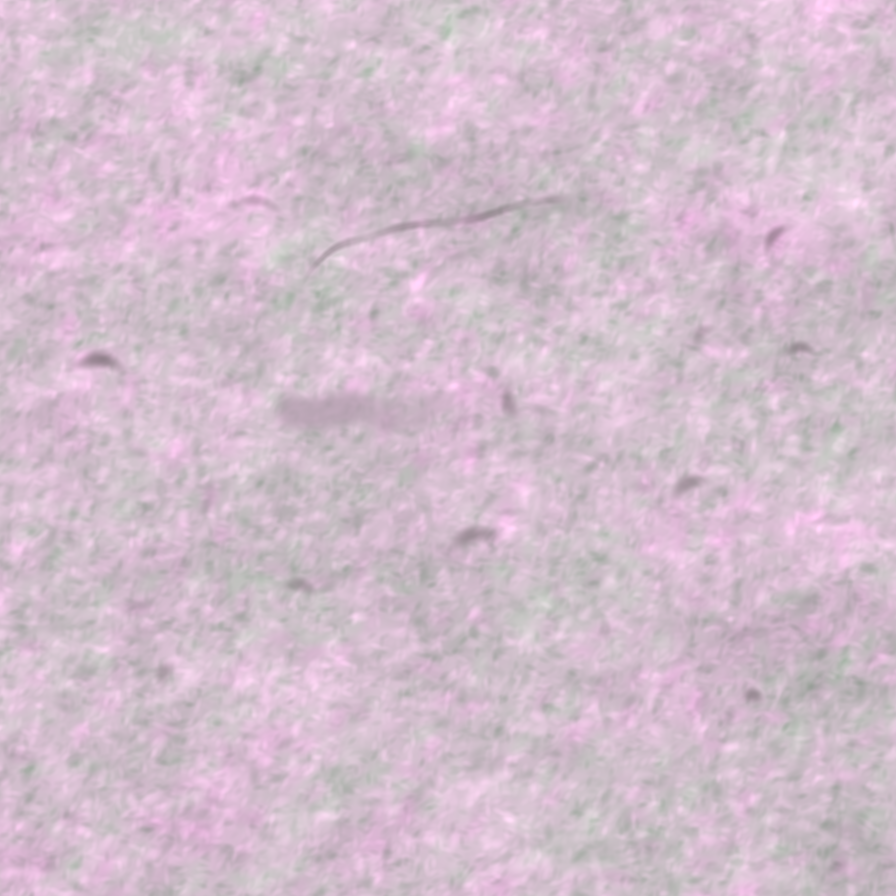
A WebGL 2 fragment shader for this texture:

```glsl
#version 300 es
precision highp float;
// Mottled mauve-pink stone with grey grain, dark flecks, a soft smear and a hairline scratch.

#define BASE_COLOR vec3(0.831, 0.749, 0.809)
#define FLECK_COLOR vec3(0.42, 0.38, 0.40)
#define SMEAR_COLOR vec3(0.68, 0.59, 0.66)
#define GRAIN_FREQ 60.0
#define GRAIN_CONTRAST 0.078
#define PATCH_CONTRAST 0.05
#define GREY_CONTRAST 0.055
#define GRAIN_TILT 0.6
#define FLECK_FREQ 7.0
#define FLECK_SHARE 0.22

uniform vec2 u_resolution;
out vec4 fragColor;

vec4 hash4(vec2 cell, float seed) {
  vec4 h = fract(vec4(cell.xyx, seed + cell.y) * vec4(0.1031, 0.1030, 0.0973, 0.1099)
                 + seed * 0.137);
  h += dot(h, h.wzxy + 33.33);
  return fract((h.xxyz + h.yzzw) * h.zywx);
}

vec2 rotate(vec2 v, float angle) {
  float c = cos(angle), s = sin(angle);
  return vec2(c * v.x + s * v.y, c * v.y - s * v.x);
}

// Cellular noise: each cell holds one soft, elongated light or dark grain.
float grains(vec2 p, float seed) {
  vec2 home = floor(p);
  float sum = 0.0;
  for (int j = -1; j <= 1; j++) {
    for (int i = -1; i <= 1; i++) {
      vec2 cell = home + vec2(i, j);
      vec4 h = hash4(cell, seed);
      vec2 d = rotate(p - cell - h.xy, GRAIN_TILT + (h.z - 0.5) * 2.2);
      d.y *= 1.9;
      float falloff = max(0.0, 1.0 - dot(d, d));
      sum += (2.0 * h.w - 1.0) * falloff * falloff;
    }
  }
  return sum;
}

// Sparse, tilted dark marks of varied size and strength.
float flecks(vec2 p) {
  vec2 home = floor(p);
  float cover = 0.0;
  for (int j = -1; j <= 1; j++) {
    for (int i = -1; i <= 1; i++) {
      vec2 cell = home + vec2(i, j);
      vec4 place = hash4(cell, 41.0);
      vec4 form = hash4(cell, 57.0);
      vec2 d = rotate(p - cell - place.xy, GRAIN_TILT + (form.x - 0.5) * 2.6);
      float halfLength = mix(0.10, 0.26, form.y);
      d.y += 0.4 * d.x * d.x / halfLength;
      float radius = length(d / vec2(halfLength, mix(0.06, 0.10, form.z)));
      float strength = mix(0.3, 0.85, form.w * form.w) * step(place.z, FLECK_SHARE);
      cover = max(cover, strength * smoothstep(1.1, 0.1, radius));
    }
  }
  return cover;
}

// Broad horizontal rub that fades towards the right.
float smear(vec2 p) {
  float band = smoothstep(0.027, 0.008, abs(p.y - 0.542 + 0.003 * sin(p.x * 60.0)));
  float span = smoothstep(0.30, 0.32, p.x) * smoothstep(0.57, 0.36, p.x);
  return band * span;
}

// Thin rising line, hooked down at its left end.
float scratch(vec2 p) {
  float hook = max(0.39 - p.x, 0.0);
  float line = 0.74 + 0.19 * (p.x - 0.43) - 14.0 * hook * hook + 0.003 * sin(p.x * 45.0);
  float span = smoothstep(0.33, 0.37, p.x) * smoothstep(0.64, 0.61, p.x);
  float wear = 0.7 + 0.3 * sin(p.x * 70.0 + 1.0);
  return span * wear * smoothstep(0.0075, 0.001, abs(p.y - line));
}

void main() {
  vec2 p = gl_FragCoord.xy / min(u_resolution.x, u_resolution.y);

  // Lightness: fine grain over wider clouds, slightly darker to the lower right
  float light = GRAIN_CONTRAST * grains(p * GRAIN_FREQ, 1.0);
  light += 0.65 * GRAIN_CONTRAST * grains(p * GRAIN_FREQ * 1.9, 7.0);
  light += PATCH_CONTRAST * (grains(p * 22.0, 13.0) + grains(p * 5.5, 19.0));
  float slope = p.y - p.x;
  light += 0.018 * slope;

  // Grey tint: follows the dark grain and drifts in its own patches
  float grey = GREY_CONTRAST * (grains(p * 36.0, 23.0) + grains(p * 8.0, 29.0));
  grey -= 0.35 * light + 0.01 * slope;

  vec3 color = BASE_COLOR + light * vec3(1.0, 0.86, 0.95) + grey * vec3(-0.5, 0.5, -0.35);

  // Marks on the surface
  color = mix(color, SMEAR_COLOR, 0.65 * smear(p));
  color = mix(color, FLECK_COLOR, 0.42 * scratch(p));
  color = mix(color, FLECK_COLOR, flecks(p * FLECK_FREQ));

  fragColor = vec4(clamp(color, 0.0, 1.0), 1.0);
}
```
